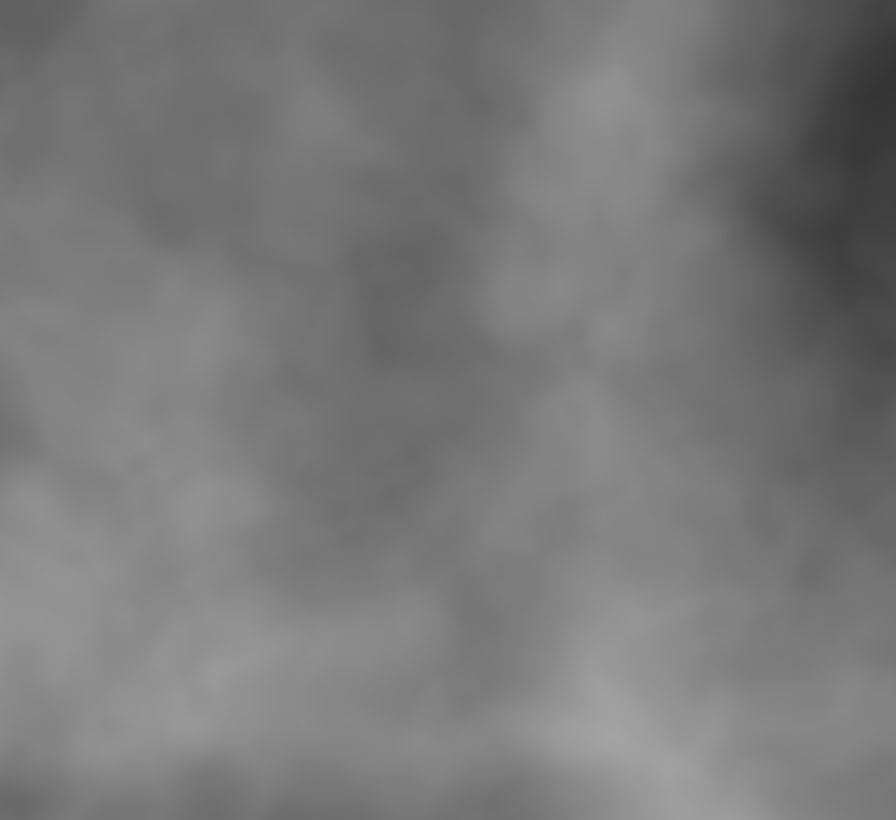
Write a WebGL 2 fragment shader that draws this texture.

```glsl
#version 300 es
precision highp float;
// Soft grey cloud: a broad tonal layout (lit base, bright upright plume,
// shaded right side) is bent by noise, then mottled with a few octaves
// of smooth value noise.

uniform vec2 u_resolution;
out vec4 fragColor;

// Tone
const float BASE_GREY = 0.443;
const float LOW_LIFT = 0.10;
const float PLUME_LIFT = 0.105;
const float SIDE_SHADE = 0.15;
const float FLOOR_SHADE = 0.08;
const float MOTTLE = 0.26;

// Shape
const float PLUME_X = 0.675;
const float PLUME_WIDTH = 0.12;
const float WARP = 0.09;
const float MOTTLE_SCALE = 3.6;
const float GAIN = 0.55;
const int OCTAVES = 4;

float hash(ivec2 cell) {
    uvec2 q = uvec2(cell + 4096) * uvec2(1597334677u, 3812015801u);
    uint n = (q.x ^ q.y) * 1597334677u;
    n = (n ^ (n >> 15)) * 2246822519u;
    n ^= n >> 13;
    return float(n >> 8) / 16777216.0;
}

// Value noise with a quintic fade, in 0..1
float noise(vec2 p) {
    ivec2 i = ivec2(floor(p));
    vec2 f = fract(p);
    f = f * f * f * (f * (f * 6.0 - 15.0) + 10.0);
    float low = mix(hash(i), hash(i + ivec2(1, 0)), f.x);
    float high = mix(hash(i + ivec2(0, 1)), hash(i + ivec2(1, 1)), f.x);
    return mix(low, high, f.y);
}

// Octave sum centred on zero; each octave is turned to hide the lattice
float cloud(vec2 p) {
    const mat2 TURN = mat2(0.8, 0.6, -0.6, 0.8);
    float sum = 0.0, weight = 1.0, total = 0.0;
    for (int i = 0; i < OCTAVES; i++) {
        sum += weight * (noise(p) - 0.5);
        total += weight;
        weight *= GAIN;
        p = TURN * p * 2.0 + 17.3;
    }
    return sum / total;
}

// Large light and dark areas, uv in 0..1
float layout_tone(vec2 uv) {
    float tone = BASE_GREY + LOW_LIFT * (1.0 - smoothstep(0.05, 0.65, uv.y));

    // Plume leans right at its foot and its top
    float axis = PLUME_X + 0.10 * exp(-max(uv.y, 0.0) / 0.07)
               + 0.05 * smoothstep(0.75, 1.0, uv.y);
    float d = (uv.x - axis) / PLUME_WIDTH;
    tone += PLUME_LIFT * exp(-d * d) * mix(1.0, 0.75, uv.y);

    // Shade on the right, deepest towards the top
    tone -= SIDE_SHADE * smoothstep(0.74, 1.0, uv.x) * mix(0.55, 1.0, uv.y);

    // Dim band along the foot, left of the plume
    float band = 1.0 - smoothstep(0.0, 0.11, uv.y);
    return tone - FLOOR_SHADE * band * (1.0 - smoothstep(0.55, 0.75, uv.x));
}

void main() {
    vec2 uv = gl_FragCoord.xy / u_resolution;
    vec2 p = gl_FragCoord.xy / u_resolution.y;

    vec2 bend = vec2(cloud(p * 4.0 + 31.7), cloud(p * 4.0 + 58.2));
    float tone = layout_tone(uv + WARP * bend);
    tone += MOTTLE * cloud(p * MOTTLE_SCALE + 0.3 * bend + 5.1);

    fragColor = vec4(vec3(clamp(tone, 0.0, 1.0)), 1.0);
}
```
